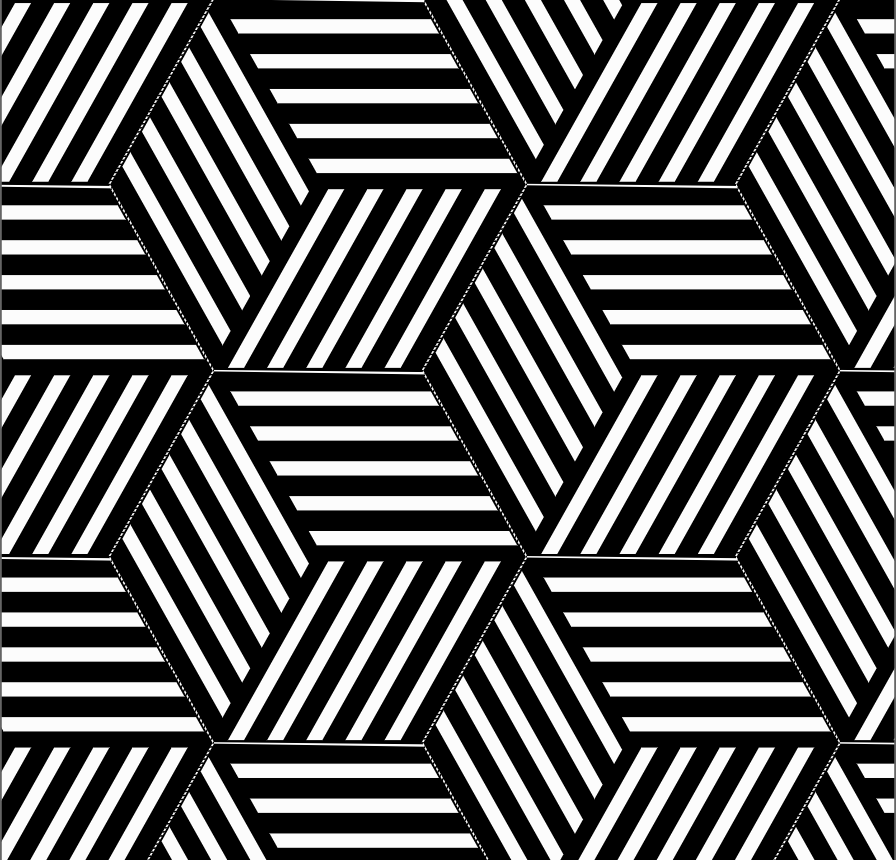
A Shadertoy shader for this pattern:

```glsl
// Tumbling-block hexagons: three striped rhombi around thin white spokes
const float ROOT3 = 1.7320508;

// Offset from the centre of the nearest unit-radius hexagon
vec2 hexOffset(vec2 p) {
    vec2 cell = vec2(3.0, ROOT3);
    vec2 a = mod(p + 0.5 * cell, cell) - 0.5 * cell;
    vec2 b = mod(p, cell) - 0.5 * cell;
    return dot(a, a) < dot(b, b) ? a : b;
}

// Antialiased coverage of a signed distance
float fill(float d, float pixel) {
    return clamp(0.5 - d / pixel, 0.0, 1.0);
}

// Five bars inside a rhombus: x runs along the bars, y across them
float bars(vec2 r, float pixel) {
    float index = clamp(round((r.y - 0.15) / 0.1875), 0.0, 4.0);
    float across = abs(r.y - 0.15 - 0.1875 * index) - 0.0385;
    float along = abs(r.x - 0.495) - 0.48;
    return fill(max(across, along), pixel);
}

// Solid spoke, slightly tilted and tapering outward
float solidSpoke(vec2 r, float pixel) {
    float d = abs(r.y - 0.014 * (1.0 - r.x)) - mix(0.0065, 0.004, r.x);
    return fill(max(d, -r.x), pixel);
}

// Fine dotted spoke
float dottedSpoke(vec2 r, float pixel) {
    float dash = (abs(fract(r.x * 46.0) - 0.5) - 0.3) / 46.0;
    return fill(max(max(abs(r.y) - 0.0045, dash), -r.x), pixel);
}

void mainImage(out vec4 fragColor, in vec2 fragCoord) {
    vec2 p = (fragCoord - 0.5 * iResolution.xy) / iResolution.y;
    vec2 h = hexOffset((p - vec2(-0.0298, 0.0690)) / vec2(0.2428, 0.2499));
    float pixel = 4.6 / iResolution.y;
    float ink = 0.0;

    // Turn by a third each time; skewed axes follow the rhombus sides
    for (int i = 0; i < 3; i++) {
        float s = h.y * 2.0 / ROOT3;
        vec2 rhombus = vec2(s, 0.5 * s - h.x);
        if (min(rhombus.x, rhombus.y) >= 0.0) ink = max(ink, bars(rhombus, pixel));
        float spoke = i == 2 ? solidSpoke(rhombus, pixel) : dottedSpoke(rhombus, pixel);
        ink = max(ink, spoke);
        h = mat2(-0.5, 0.5 * ROOT3, -0.5 * ROOT3, -0.5) * h;
    }

    // Faint grey rim at the left and right sides
    float side = min(fragCoord.x, iResolution.x - fragCoord.x) / iResolution.x;
    ink = mix(ink, 0.4, fill(side - 0.002, 1.0 / iResolution.x));

    fragColor = vec4(vec3(0.99 * ink), 1.0);
}
```
